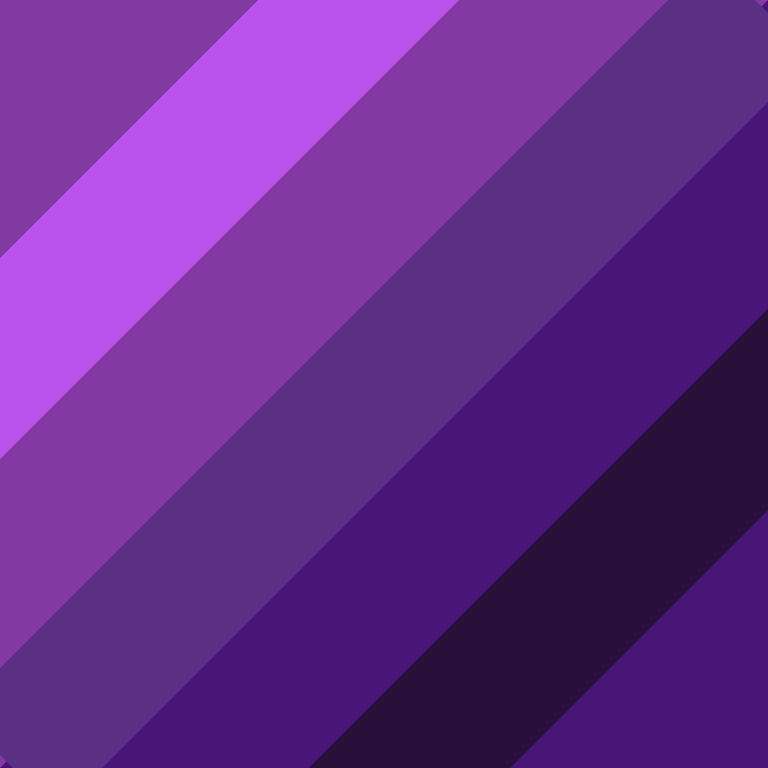
Give the GLSL for this background, as a WebGL 1 fragment shader.

```glsl
precision highp float;
// Flat diagonal stripes in purple, rising from lower left to upper right.
// A two-tone ground is split along the diagonal, then three stripes are laid
// over it as smooth-edged bands; the central one is cut square at its ends.

uniform vec2 u_resolution;

// Palette
const vec3 ORCHID = vec3(0.508, 0.228, 0.636);
const vec3 BRIGHT = vec3(0.727, 0.327, 0.922);
const vec3 VIOLET = vec3(0.353, 0.184, 0.518);
const vec3 INDIGO = vec3(0.286, 0.086, 0.471);
const vec3 SHADOW = vec3(0.161, 0.063, 0.227);

// Stripe limits across the diagonal: 0 at upper left, 2 at lower right
const float DIAGONAL = 1.0;
const vec2 BRIGHT_SPAN = vec2(0.336, 0.598);
const vec2 VIOLET_SPAN = vec2(0.870, 1.133);
const vec2 SHADOW_SPAN = vec2(1.402, 1.664);

// Reach of the central stripe along the diagonal, from the middle
const float VIOLET_REACH = 0.983;

// Edge softness in pixels, measured along the diagonal coordinates
const float SOFTNESS = 0.9;

// Smooth step up at the given edge
float rise(float edge, float position, float blur) {
  return smoothstep(edge - blur, edge + blur, position);
}

// Coverage of a stripe between two limits
float stripe(vec2 span, float position, float blur) {
  return rise(span.x, position, blur) - rise(span.y, position, blur);
}

void main() {
  vec2 uv = gl_FragCoord.xy / u_resolution;
  float blur = SOFTNESS / min(u_resolution.x, u_resolution.y);

  // Coordinates across and along the stripes
  float across = uv.x + 1.0 - uv.y;
  float along = uv.x + uv.y - 1.0;

  // Two-tone ground
  vec3 color = mix(ORCHID, INDIGO, rise(DIAGONAL, across, blur));

  // Outer stripes
  color = mix(color, BRIGHT, stripe(BRIGHT_SPAN, across, blur));
  color = mix(color, SHADOW, stripe(SHADOW_SPAN, across, blur));

  // Central stripe with square ends
  float ends = 1.0 - rise(VIOLET_REACH, abs(along), blur);
  color = mix(color, VIOLET, stripe(VIOLET_SPAN, across, blur) * ends);

  gl_FragColor = vec4(color, 1.0);
}
```
